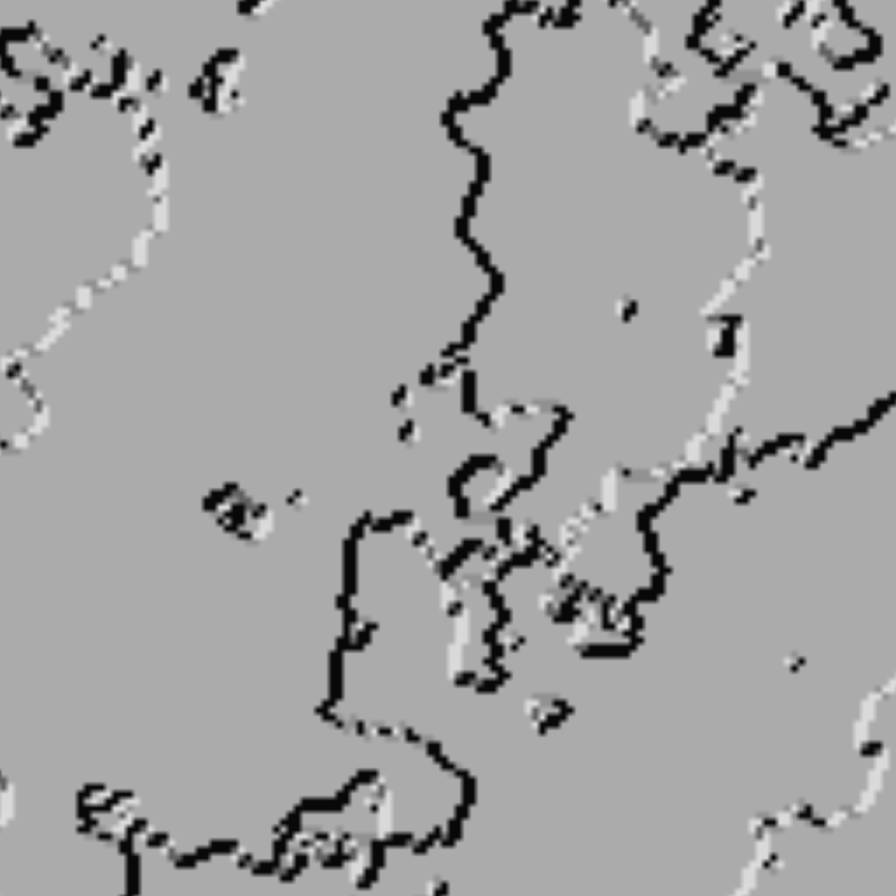
This texture is drawn by a WebGL 2 fragment shader. Its source:

```glsl
#version 300 es
precision highp float;
// Grey relief of flat plateaus with ragged fractal rims, lit from the lower right.

uniform vec2 u_resolution;
out vec4 outColor;

const float CELLS = 128.0;          // relief cells across the canvas
const float BASE_FREQUENCY = 3.0;   // coarsest noise cells across the canvas
const int OCTAVES = 6;
const float GAIN = 0.61;            // roughness of the rims
const float SEA_LEVEL = 0.5;        // noise value where a plateau starts
const float RELIEF = 2.6;           // steepness of the rims
const vec3 LIGHT = vec3(0.65, -0.35, 0.67);
const float SHADOW_FLOOR = 0.03;    // darkest grey
const float CELL_BLUR = 0.8;        // width of the blend between cells
const uint SEED = 23u;

// Integer hash to 0..1
float hash(ivec2 p, uint seed) {
    uint h = uint(p.x) * 1597334677u ^ uint(p.y) * 3812015801u;
    h ^= seed * 2654435769u;
    h = (h ^ (h >> 16)) * 2146121005u;
    h = (h ^ (h >> 15)) * 2221713035u;
    h ^= h >> 16;
    return float(h >> 8) / 16777216.0;
}

float valueNoise(vec2 p, uint seed) {
    ivec2 corner = ivec2(floor(p));
    vec2 t = fract(p);
    t = t * t * (3.0 - 2.0 * t);
    float low = mix(hash(corner, seed), hash(corner + ivec2(1, 0), seed), t.x);
    float high = mix(hash(corner + ivec2(0, 1), seed), hash(corner + ivec2(1, 1), seed), t.x);
    return mix(low, high, t.y);
}

float fractalNoise(vec2 p) {
    float sum = 0.0;
    float total = 0.0;
    float amplitude = 1.0;
    for (int i = 0; i < OCTAVES; i++) {
        // Shift each octave so that the lattices do not line up
        sum += amplitude * valueNoise(p + 0.37 * float(i), SEED + uint(i));
        total += amplitude;
        amplitude *= GAIN;
        p *= 2.0;
    }
    return sum / total;
}

// Height of one cell: 1 on a plateau, 0 below
float plateau(vec2 cell) {
    vec2 p = (cell + 0.5) / CELLS * BASE_FREQUENCY;
    return step(SEA_LEVEL, fractalNoise(p));
}

// Diffuse light on a surface with the given slope
float shade(vec2 slope) {
    vec3 normal = normalize(vec3(-slope * RELIEF, 1.0));
    return max(dot(normal, normalize(LIGHT)), SHADOW_FLOOR);
}

void main() {
    vec2 uv = gl_FragCoord.xy / min(u_resolution.x, u_resolution.y);
    vec2 grid = uv * CELLS - 0.5;
    vec2 cell = floor(grid);

    // Heights of the four nearest cells and their neighbours
    float height[16];
    for (int i = 0; i < 16; i++) {
        height[i] = plateau(cell + vec2(i % 4 - 1, i / 4 - 1));
    }

    // Blend the shading of the four nearest cells
    vec2 blend = clamp((fract(grid) - 0.5) / CELL_BLUR + 0.5, 0.0, 1.0);
    float grey = 0.0;
    for (int y = 0; y < 2; y++) {
        for (int x = 0; x < 2; x++) {
            int k = (y + 1) * 4 + x + 1;
            vec2 slope = vec2(height[k + 1] - height[k - 1], height[k + 4] - height[k - 4]);
            vec2 weight = mix(1.0 - blend, blend, vec2(x, y));
            grey += weight.x * weight.y * shade(slope);
        }
    }
    outColor = vec4(vec3(grey), 1.0);
}
```
